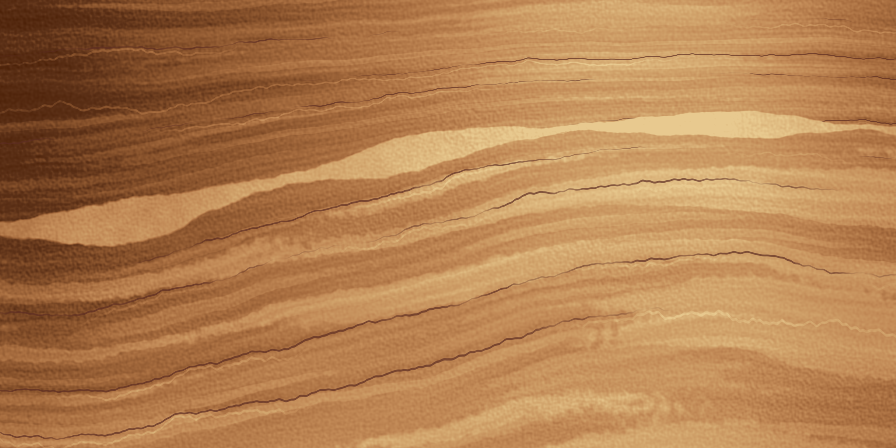
A Shadertoy shader for this texture:

```glsl
// Draws folded sandstone strata with a cream lens, hairline cracks and sandy grain under a warm light.

vec2 gradient(vec2 cell) {
    vec3 q = fract(cell.xyx * vec3(0.1031, 0.1030, 0.0973));
    q += dot(q, q.yzx + 33.33);
    float angle = 6.2832 * fract((q.x + q.y) * q.z);
    return vec2(cos(angle), sin(angle));
}

// Gradient noise, roughly -0.6 to 0.6
float noise(vec2 p) {
    vec2 i = floor(p), f = p - i;
    vec2 u = f * f * f * (f * (f * 6.0 - 15.0) + 10.0);
    vec2 e = vec2(0.0, 1.0);
    float low = mix(dot(gradient(i), f), dot(gradient(i + e.yx), f - e.yx), u.x);
    float high = mix(dot(gradient(i + e), f - e), dot(gradient(i + 1.0), f - 1.0), u.x);
    return mix(low, high, u.y);
}

// Height of a point within the unfolded rock layers
float stratum(vec2 p) {
    float fold = smoothstep(0.0, 1.65, p.x) - 0.16 * smoothstep(1.55, 2.1, p.x);
    float amount = 0.3 * smoothstep(-0.6, 0.5, p.y) * (1.0 - 0.75 * smoothstep(0.6, 1.0, p.y));
    return p.y - amount * fold + 0.03 * noise(p * vec2(2.3, 2.6) + 4.0)
         + 0.008 * noise(p * vec2(9.0, 12.0));
}

// Sand surface, from faint ripples to single grains
float sand(vec2 p) {
    return 0.25 * noise(p * vec2(26.0, 48.0)) + 0.25 * noise(p * 83.0) + 0.6 * noise(p * 141.0);
}

// Stone colours from deep shade to bright cream
vec3 stone(float tone) {
    vec3 c = mix(vec3(0.36, 0.19, 0.09), vec3(0.53, 0.32, 0.17), clamp(tone, 0.0, 1.0));
    c = mix(c, vec3(0.66, 0.43, 0.25), clamp(tone - 1.0, 0.0, 1.0));
    c = mix(c, vec3(0.76, 0.54, 0.34), clamp(tone - 2.0, 0.0, 1.0));
    c = mix(c, vec3(0.82, 0.64, 0.42), clamp(tone - 3.0, 0.0, 1.0));
    c = mix(c, vec3(0.91, 0.79, 0.56), clamp((tone - 4.0) / 1.3, 0.0, 1.0));
    return c + 0.06 * min(tone, 0.0);
}

void mainImage(out vec4 fragColor, in vec2 fragCoord) {
    vec2 p = fragCoord / iResolution.y;
    float pixel = 1.0 / iResolution.y;
    float s = stratum(p);
    float lower = 1.0 - smoothstep(0.45, 0.65, s);
    float crumble = noise(p * 55.0);

    // Broad bands, narrow streaks and fine laminations, plain beside the lens
    float band = noise(vec2(p.x * 0.8 + 3.0, s * 15.0)) + 0.06 * noise(p * vec2(14.0, 40.0));
    float streak = noise(vec2(p.x * 1.1 + 8.0, s * 34.0)) + 0.08 * noise(p * vec2(18.0, 50.0));
    float clear = smoothstep(0.055, 0.075, abs(s - 0.485));
    float pale = smoothstep(0.02, 0.11, band + 0.08 * crumble) * mix(0.3, 1.0, lower) * clear;
    pale *= 0.85 + 0.6 * noise(p * vec2(2.0, 4.0) + 21.0);
    float thin = smoothstep(0.14, 0.28, streak + 0.1 * crumble) * clear;
    float tone = 2.6 + 1.15 * pale + 0.55 * thin * (1.0 - 0.6 * pale) + 0.25 * band;
    tone += 0.35 * noise(vec2(p.x * 1.2, s * 42.0)) + 0.5 * noise(vec2(p.x * 2.5, s * 100.0));

    // Cream lens that swells and pinches along its layer
    float halfWidth = 0.029 + 0.018 * cos(9.5 * (p.x - 0.95)) + 0.012 * noise(p * vec2(5.0, 3.0));
    float lens = abs(s - 0.485 + 0.010 * noise(p * vec2(12.0, 8.0))) - halfWidth;
    float cream = 1.0 - smoothstep(-0.003, 0.002 + pixel, lens + 0.004 * crumble);
    tone = mix(tone, 4.25 + 0.8 * noise(p * vec2(4.0, 9.0)) + 0.4 * noise(p * 22.0), cream);

    // Hairline cracks with a faint pale ledge beneath, fading in and out along each layer
    float crack = 0.0, ledge = 0.0;
    for (int i = 0; i < 8; i++) {
        float id = float(i);
        float jag = 0.022 * noise(vec2(p.x * 4.0, id * 5.3 + 0.4)) + 0.008 * noise(vec2(p.x * 19.0, id * 3.7))
                  + 0.004 * noise(vec2(p.x * 65.0, id * 9.1));
        float d = s - 0.04 - 0.122 * id - 0.03 * sin(id * 4.1) + jag;
        float run = noise(vec2(p.x * 0.9 + id * 2.7, id * 7.31 + 0.4));
        float open = smoothstep(-0.15, 0.2, run + 0.35 * noise(vec2(p.x * 11.0, id * 2.3)));
        open *= 1.0 - cream;
        float width = 0.0009 * open;
        crack = max(crack, open * (1.0 - smoothstep(width, width + 0.9 * pixel, abs(d))));
        float trail = smoothstep(-0.1, 0.2, noise(vec2(p.x * 1.6 + id * 3.9, id * 4.7 + 0.3)));
        float below = abs(d + 0.014 + 0.8 * jag);
        ledge = max(ledge, trail * (1.0 - smoothstep(0.001, 0.001 + 1.2 * pixel, below)));
        tone -= 0.5 * open * exp(-abs(d - 0.006) * 110.0);
    }
    tone += 0.8 * ledge * (1.0 - cream);

    // Embossed grain lit from the upper right, coarser in patches
    float relief = sand(p) - sand(p + vec2(0.003, 0.004));
    float rough = 0.75 + 0.9 * noise(p * vec2(2.5, 5.0) + 9.0);
    tone += 0.7 * relief * rough + 0.45 * noise(p * 128.0 + 17.3);

    // Warm light at the upper right, shade at the upper left and the sides
    float shade = length((p - vec2(0.0, 0.88)) * vec2(0.8, 1.0));
    vec2 glow = (p - vec2(1.4, 0.85)) * vec2(1.0, 1.3);
    tone -= 2.4 * (1.0 - smoothstep(0.0, 1.15, shade)) * (1.0 - 0.45 * cream);
    tone += 1.0 * exp(-3.5 * dot(glow, glow));
    tone -= 1.0 * smoothstep(1.6, 2.05, p.x) + 0.65 * (1.0 - smoothstep(0.0, 0.4, p.x));
    tone += 0.35 * lower * smoothstep(0.2, 0.8, p.x);

    vec3 color = mix(stone(tone), vec3(0.36, 0.17, 0.13), 0.7 * crack);
    fragColor = vec4(color, 1.0);
}
```
